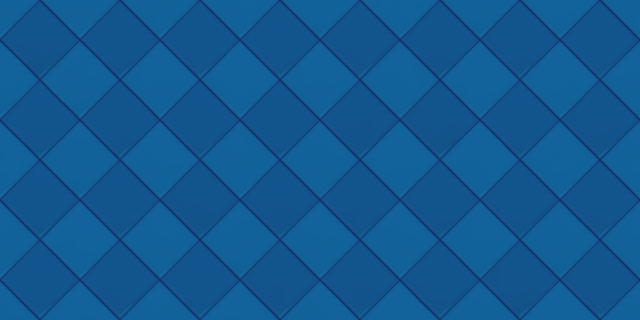
Write a WebGL 1 fragment shader that draws this pattern.

```glsl
precision highp float;

// Quilted harlequin: blue diamonds in two alternating shades, 8 by 4 repeats.
// Rotated coordinates give the diamonds; seams, glints and soft shading come
// from the distance to each diamond edge, with wrapping noise for slight wear.

uniform vec2 u_resolution;

const vec2 REPEATS = vec2(8.0, 4.0);
const vec3 LIGHT_BLUE = vec3(0.070, 0.384, 0.605);
const vec3 DARK_BLUE = vec3(0.070, 0.330, 0.550);
const vec3 SHADE_BLUE = vec3(0.070, 0.265, 0.480);
const vec3 SEAM_BLUE = vec3(0.065, 0.190, 0.410);
const vec3 GLINT_BLUE = vec3(0.190, 0.500, 0.700);

float hash(vec2 cell) {
  return fract(sin(dot(cell, vec2(127.1, 311.7))) * 43758.5);
}

vec2 gradientAt(vec2 cell, vec2 period) {
  float angle = 6.28318 * hash(mod(cell, period));
  return vec2(cos(angle), sin(angle));
}

// Gradient noise that repeats after a whole number of lattice cells.
float wrappedNoise(vec2 p, vec2 period) {
  vec2 i = floor(p);
  vec2 f = fract(p);
  vec2 w = f * f * f * (f * (f * 6.0 - 15.0) + 10.0);
  vec2 e = vec2(1.0, 0.0);
  float n00 = dot(gradientAt(i, period), f);
  float n10 = dot(gradientAt(i + e.xy, period), f - e.xy);
  float n01 = dot(gradientAt(i + e.yx, period), f - e.yx);
  float n11 = dot(gradientAt(i + e.xx, period), f - e.xx);
  return mix(mix(n00, n10, w.x), mix(n01, n11, w.x), w.y);
}

// Smooth-edged stroke at distance d from its centre line.
float stroke(float d, float halfWidth, float blur) {
  return 1.0 - smoothstep(halfWidth - blur, halfWidth + blur, abs(d));
}

// Flat tile colour with a gentle slope and a slight difference per tile.
vec3 tileColor(vec2 id, vec2 local) {
  float isDark = mod(id.x + id.y, 2.0);
  vec2 centre = 0.5 * vec2(id.x + id.y, id.x - id.y);
  float variation = hash(mod(centre, REPEATS) + 3.0) - 0.5;
  float slope = 0.018 * local.x - 0.012 * local.y;
  return mix(LIGHT_BLUE, DARK_BLUE, isDark) * (1.0 + slope + 0.012 * variation);
}

void main() {
  vec2 p = gl_FragCoord.xy / u_resolution * REPEATS;
  float pixel = 1.4142 * REPEATS.x / u_resolution.x;
  float blur = max(0.7 * pixel, 0.012);

  // x runs to the upper right, y to the lower right; tiles are unit squares.
  float wobble = 0.008 * wrappedNoise(p * 2.0, REPEATS * 2.0);
  vec2 diagonal = vec2(p.x + p.y, p.x - p.y) + wobble;
  vec2 id = floor(diagonal + 0.5);
  vec2 local = diagonal - id;
  vec2 edge = 0.5 - abs(local);

  vec3 color = tileColor(id, local);
  color *= 1.0 + 0.012 * wrappedNoise(p * 4.0, REPEATS * 4.0);

  // Padding turns down softly towards the seams.
  float falloff = 0.30 * exp(-edge.x * 28.0) + 0.18 * exp(-edge.y * 28.0);
  color = mix(color, SHADE_BLUE, falloff);

  // Faint sheen above the falling seams, brighter glint by the lower corner.
  float sheen = stroke(local.x + 0.445, 0.012, blur);
  color = mix(color, GLINT_BLUE, 0.10 * sheen);
  float wear = 0.8 + 0.5 * wrappedNoise(p * 3.0, REPEATS * 3.0);
  float nearCorner = 1.0 - smoothstep(-0.42, -0.12, local.x);
  float glint = stroke(local.y - 0.455, 0.012, blur) * nearCorner;
  color = mix(color, GLINT_BLUE, 0.38 * wear * glint);

  // Rising seams are thin; falling seams are deeper.
  color = mix(color, SEAM_BLUE, 0.60 * stroke(edge.y, 0.013, blur));
  color = mix(color, SEAM_BLUE, 0.95 * stroke(edge.x, 0.016, blur));

  gl_FragColor = vec4(color, 1.0);
}
```
